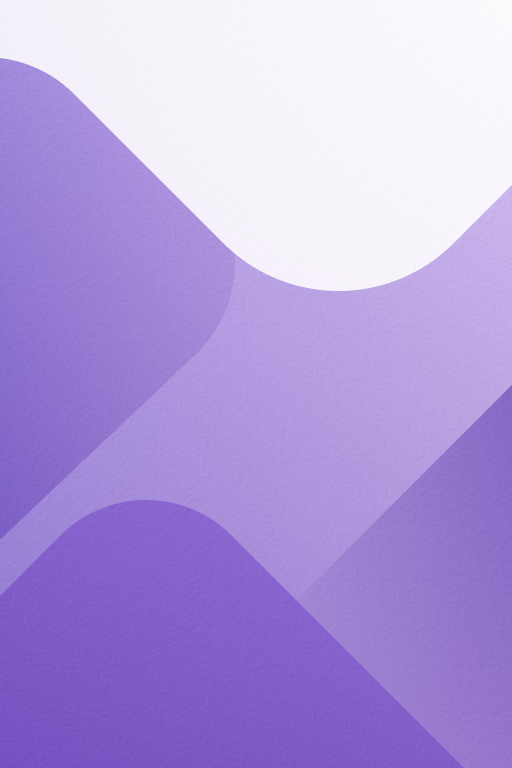
This background is drawn by a Shadertoy shader. Its source:

```glsl
// Lengths are in canvas heights; each wash lists its corners as
// bottom left, bottom right, top left, top right.
const vec3 SKY[4] = vec3[4](vec3(.955, .935, .975), vec3(.970, .955, .985),
                            vec3(.955, .940, .975), vec3(.985, .980, .990));
const vec3 BAND[4] = vec3[4](vec3(.59, .50, .83), vec3(.70, .59, .86),
                             vec3(.69, .60, .88), vec3(.79, .71, .93));
const vec3 PANEL[4] = vec3[4](vec3(.48, .37, .77), vec3(.60, .48, .81),
                              vec3(.63, .54, .86), vec3(.73, .64, .90));
const vec3 SLOPE[4] = vec3[4](vec3(.64, .53, .83), vec3(.58, .46, .80),
                              vec3(.62, .53, .83), vec3(.52, .41, .77));
const vec3 FRONT[4] = vec3[4](vec3(.46, .32, .75), vec3(.50, .37, .78),
                              vec3(.52, .38, .80), vec3(.58, .44, .84));

// Circles that round each bend: centre x, centre y, radius
const vec3 HILL_BEND = vec3(-.0195, .7617, .1639);
const vec3 BOWL_BEND = vec3(.4408, .8327, .2116);
const vec3 PANEL_BEND = vec3(.1393, .6589, .1667);
const vec3 FRONT_BEND = vec3(.1901, .1914, .1576);
const vec2 PANEL_NORMAL = vec2(.688, -.726);
const vec2 SLOPE_POINT = vec2(.6667, .4990);
const float RIDGE_JOIN = .195;   // x where the hill hands over to the bowl

const float DIAGONAL = .70711;
const vec2 UP_RIGHT = vec2(DIAGONAL, DIAGONAL);
const vec2 UP_LEFT = vec2(-DIAGONAL, DIAGONAL);

const float GRAIN_SCALE = 270.0;
const float GRAIN_DEPTH = .022;

float hash(vec2 p) {
    return fract(sin(dot(p, vec2(127.1, 311.7))) * 43758.5453);
}

float noise(vec2 p) {
    vec2 cell = floor(p), f = fract(p);
    f = f * f * (3.0 - 2.0 * f);
    return mix(mix(hash(cell), hash(cell + vec2(1, 0)), f.x),
               mix(hash(cell + vec2(0, 1)), hash(cell + vec2(1, 1)), f.x), f.y);
}

float turn(vec2 a, vec2 b) {
    return a.x * b.y - a.y * b.x;
}

// Distance to two straight edges joined by an arc; normals run counterclockwise
float bendDistance(vec2 p, vec3 bend, vec2 startNormal, vec2 endNormal) {
    vec2 q = p - bend.xy;
    bool onArc = turn(startNormal, q) > 0.0 && turn(q, endNormal) > 0.0;
    float reach = onArc ? length(q) : max(dot(q, startNormal), dot(q, endNormal));
    return reach - bend.z;
}

// Four-corner gradient across a box
vec3 wash(vec3 corners[4], vec2 p, vec2 low, vec2 high) {
    vec2 t = clamp((p - low) / (high - low), 0.0, 1.0);
    return mix(mix(corners[0], corners[1], t.x), mix(corners[2], corners[3], t.x), t.y);
}

float coverage(float distanceToEdge) {
    return clamp(.5 - distanceToEdge * iResolution.y, 0.0, 1.0);
}

void mainImage(out vec4 fragColor, in vec2 fragCoord) {
    vec2 p = fragCoord / iResolution.y;
    float width = iResolution.x / iResolution.y;

    // Shapes
    float hill = bendDistance(p, HILL_BEND, UP_RIGHT, UP_LEFT);
    float bowl = bendDistance(p, BOWL_BEND, -UP_RIGHT, -UP_LEFT);
    float ridge = p.x < RIDGE_JOIN ? hill : -bowl;
    float panel = bendDistance(p, PANEL_BEND, PANEL_NORMAL, vec2(1, 0));
    float slope = dot(p - SLOPE_POINT, UP_LEFT);
    float front = bendDistance(p, FRONT_BEND, UP_RIGHT, UP_LEFT);

    // Layers from back to front
    vec3 land = wash(BAND, p, vec2(0, .22), vec2(width, .76));
    land = mix(land, wash(PANEL, p, vec2(0, .30), vec2(.306, .92)), coverage(panel));
    land = mix(land, wash(SLOPE, p, vec2(.39, 0), vec2(width, .50)), coverage(slope));
    land = mix(land, wash(FRONT, p, vec2(0), vec2(.60, .35)), coverage(front));
    vec3 sky = wash(SKY, p, vec2(0, .62), vec2(width, 1));
    vec3 color = mix(sky, land, coverage(ridge));

    // Embossed paper grain, fainter on the pale sky
    vec2 g = p * GRAIN_SCALE;
    float relief = noise(g) - noise(g + vec2(-.5, .6));
    color += relief * GRAIN_DEPTH * mix(.5, 1.0, coverage(ridge));

    fragColor = vec4(color, 1.0);
}
```
